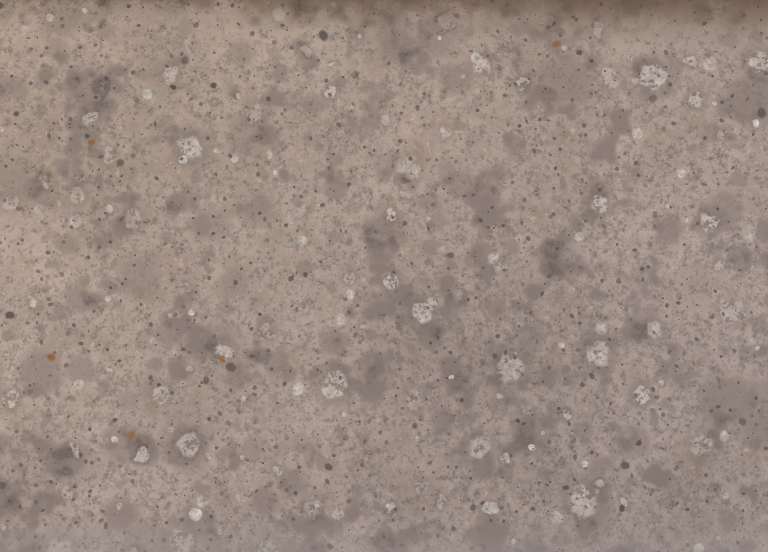
This texture is drawn by a Shadertoy shader. Its source:

```glsl
// Weathered concrete: warm grey stone with sooty blotches, pale lichen,
// dark pits and a few rust flecks. Clouds and grain are layers of cellular
// noise; every mark is a jittered disc with a ragged, warped outline.

const vec3 STONE  = vec3(0.645, 0.583, 0.545);
const vec3 SOOT   = vec3(0.385, 0.338, 0.328);
const vec3 LICHEN = vec3(0.740, 0.705, 0.672);
const vec3 PIT    = vec3(0.270, 0.235, 0.225);
const vec3 RUST   = vec3(0.540, 0.350, 0.170);
const vec3 GRIME  = vec3(0.330, 0.260, 0.200);
const vec3 EARTH  = vec3(0.500, 0.425, 0.365);
const vec3 DUST   = vec3(0.620, 0.580, 0.570);

vec3 hash(vec2 cell, float seed) {
    vec3 h = fract(vec3(cell.xyx + seed * 17.3) * vec3(0.1031, 0.1030, 0.0973));
    h += dot(h, h.yxz + 33.33);
    return fract((h.xxy + h.yzz) * h.zyx);
}

// Signed cellular noise: one soft bump of random height per cell.
float bumps(vec2 p, float seed) {
    vec2 cell = floor(p);
    float sum = 0.0;
    for (int y = -1; y <= 1; y++)
    for (int x = -1; x <= 1; x++) {
        vec2 id = cell + vec2(x, y);
        vec3 h = hash(id, seed);
        vec2 d = p - id - h.xy;
        float k = max(0.0, 1.0 - dot(d, d));
        sum += (2.0 * h.z - 1.0) * k * k * k;
    }
    return sum;
}

float layers(vec2 p, int count, float gain, float seed) {
    float sum = 0.0, amp = 1.0;
    for (int i = 0; i < count; i++) {
        sum += amp * bumps(p, seed + float(i));
        p = mat2(1.6, 1.2, -1.2, 1.6) * p + 5.7;
        amp *= gain;
    }
    return sum;
}

// Coverage of scattered discs; share is the part of cells that hold one,
// radii are in canvas heights, soft is the relative edge width.
float discs(vec2 p, float cells, float share, vec2 radii, float soft, float seed) {
    vec2 q = p * cells, cell = floor(q);
    float cover = 0.0;
    for (int y = -1; y <= 1; y++)
    for (int x = -1; x <= 1; x++) {
        vec2 id = cell + vec2(x, y);
        vec3 place = hash(id, seed);
        vec3 form = hash(id, seed + 3.7);
        float radius = mix(radii.x, radii.y, form.x * form.x) * cells;
        float d = length(q - id - place.xy) / radius;
        float disc = 1.0 - smoothstep(1.0 - soft, 1.0 + soft, d);
        cover = max(cover, disc * step(place.z, share) * mix(0.5, 1.0, form.y));
    }
    return cover;
}

// Stone tint: warmer and lighter to the upper left, greyer to the lower right.
vec3 stoneTone(vec2 uv, float cloud) {
    float slope = 0.5 + 0.5 * (uv.y - uv.x);
    vec3 tint = mix(vec3(0.93, 0.94, 0.97), vec3(1.04, 1.025, 1.00), slope);
    return STONE * tint * (1.0 + 0.05 * cloud);
}

void mainImage(out vec4 fragColor, in vec2 fragCoord) {
    vec2 uv = fragCoord / iResolution.xy;
    vec2 p = fragCoord / iResolution.y;

    float cloud = layers(p * 3.5, 3, 0.7, 1.0);
    float mottle = layers(p * 17.0, 3, 0.7, 11.0);
    float grain = layers(p * 80.0, 3, 1.0, 21.0);
    vec2 warp = vec2(layers(p * 50.0, 2, 0.7, 31.0), layers(p * 50.0, 2, 0.7, 41.0));
    vec2 ragged = p + 0.006 * warp;
    vec2 rough = p + 0.0022 * warp;

    vec3 color = stoneTone(uv, cloud);
    color = mix(color, EARTH, 0.35 * smoothstep(0.1, 1.0, 0.6 * grain - 0.5 * mottle));

    // Sooty blotches and the dark rims around lichen.
    vec2 lichenSize = vec2(0.009, 0.027);
    float blotch = discs(ragged, 9.0, 0.55, vec2(0.018, 0.050), 0.40, 51.0);
    float smudge = discs(ragged, 18.0, 0.34, vec2(0.008, 0.022), 0.35, 61.0);
    float rim = discs(ragged, 9.0, 0.62, lichenSize * 1.7, 0.35, 71.0);
    float stain = smoothstep(0.0, 1.1, mottle - 0.4 * cloud);
    float soot = 0.33 * blotch + 0.30 * smudge + 0.25 * rim + 0.42 * stain;
    soot *= max(0.0, 0.9 + 0.55 * grain);
    color = mix(color, SOOT, clamp(soot, 0.0, 0.85));

    // Pale lichen, worn through in places, and small bright crumbs.
    float lichen = discs(ragged, 9.0, 0.62, lichenSize, 0.16, 71.0);
    lichen *= smoothstep(-0.75, 0.15, grain + 0.4 * mottle + 0.2);
    float crumbs = discs(rough, 14.0, 0.34, vec2(0.004, 0.012), 0.22, 81.0);
    color = mix(color, LICHEN, max(0.75 * lichen, 0.95 * crumbs));

    // Fine grain, pits and rust.
    color *= 1.0 + 0.105 * grain;
    float pits = discs(rough, 55.0, 0.30, vec2(0.0014, 0.0042), 0.40, 91.0);
    float holes = discs(rough, 13.0, 0.22, vec2(0.003, 0.009), 0.35, 101.0);
    color = mix(color, PIT, max(0.6 * pits, 0.7 * holes));
    float rust = discs(rough, 7.0, 0.14, vec2(0.003, 0.008), 0.40, 111.0);
    color = mix(color, RUST, 0.75 * rust);

    // Grimy top edge, heavier at the right, and a pale dusty bottom edge.
    float reach = 0.035 + 0.06 * uv.x + 0.03 * mottle + 0.02 * grain;
    float grime = smoothstep(1.0 - max(reach, 0.01), 1.03, uv.y);
    color = mix(color, GRIME, 0.75 * grime);
    float dust = 1.0 - smoothstep(0.0, 0.08, uv.y + 0.015 * mottle);
    color = mix(color, DUST, 0.4 * dust);

    fragColor = vec4(clamp(color, 0.0, 1.0), 1.0);
}
```
